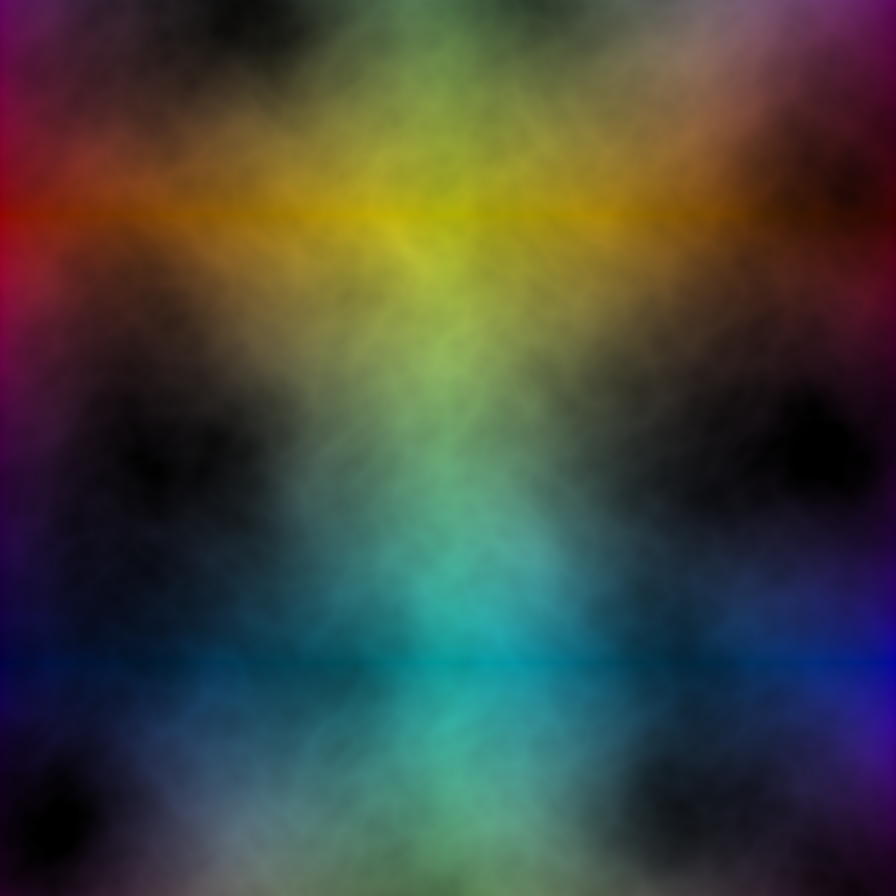
Write a three.js fragment shader that draws this background.

```glsl
// Dark nebula with a spectral cross of yellow and cyan light, veined by cellular noise.
varying vec2 vUv;

#define WARM_LINE 0.76      // height where blue vanishes
#define HUE_CURVE 0.6       // falloff of each colour channel
#define BASE_LIGHT 0.75     // brightness outside the dark clouds
#define VEIN_STRENGTH 0.24  // contrast of the cellular veins
#define VEIN_SCALE 6.0      // cells across the canvas, first octave
#define VEIN_OCTAVES 4
#define WARP 0.012          // bending of the veins

vec2 hash2(vec2 cell) {
  vec3 q = fract(cell.xyx * vec3(0.1031, 0.103, 0.0973));
  q += dot(q, q.yzx + 33.33);
  return fract((q.xx + q.yz) * q.zy);
}

// Distance to the nearest scattered point: bright along cell borders
float cellular(vec2 p) {
  vec2 cell = floor(p);
  vec2 local = fract(p);
  float nearest = 4.0;
  for (int j = -1; j <= 1; j++) {
    for (int i = -1; i <= 1; i++) {
      vec2 offset = vec2(float(i), float(j));
      vec2 delta = offset + hash2(cell + offset) - local;
      nearest = min(nearest, dot(delta, delta));
    }
  }
  return sqrt(nearest);
}

float veins(vec2 p) {
  float sum = 0.0;
  float weight = 0.5;
  p = p * VEIN_SCALE + 3.7;
  for (int i = 0; i < VEIN_OCTAVES; i++) {
    sum += weight * (cellular(p) - 0.48);
    p = mat2(0.8, 0.6, -0.6, 0.8) * p * 2.0 + 5.3;
    weight *= 0.6;
  }
  return sum;
}

// Light left after passing a soft round cloud
float cloud(vec2 p, vec2 center, float radius, float depth) {
  vec2 d = (p - center) / radius;
  return 1.0 - depth * exp(-dot(d, d));
}

// Red against blue by height, green by closeness to the middle column
vec3 spectrum(vec2 p) {
  float blue = 1.0 - abs(1.0 - 2.0 * abs(p.y - WARM_LINE));
  float green = 1.0 - abs(2.0 * p.x - 1.0);
  return pow(clamp(vec3(1.0 - blue, green, blue), 0.0001, 1.0), vec3(HUE_CURVE));
}

float cloudLight(vec2 p) {
  float light = BASE_LIGHT;
  // Upper clouds
  light *= cloud(p, vec2(0.25, 1.01), 0.16, 0.85);
  light *= cloud(p, vec2(0.58, 1.00), 0.14, 0.55);
  light *= cloud(p, vec2(0.10, 0.91), 0.13, 0.45);
  light *= cloud(p, vec2(0.98, 0.80), 0.17, 0.75);
  // Middle clouds
  light *= cloud(p, vec2(0.12, 0.62), 0.13, 0.50);
  light *= cloud(p, vec2(0.20, 0.46), 0.19, 0.85);
  light *= cloud(p, vec2(0.77, 0.54), 0.17, 0.75);
  light *= cloud(p, vec2(0.93, 0.47), 0.16, 0.95);
  // Lower clouds
  light *= cloud(p, vec2(0.07, 0.33), 0.17, 0.70);
  light *= cloud(p, vec2(0.36, 0.27), 0.12, 0.35);
  light *= cloud(p, vec2(0.73, 0.28), 0.11, 0.55);
  light *= cloud(p, vec2(0.06, 0.08), 0.16, 0.95);
  light *= cloud(p, vec2(0.79, 0.10), 0.13, 0.80);
  light *= cloud(p, vec2(0.45, -0.03), 0.15, 0.40);
  light *= cloud(p, vec2(0.97, 0.00), 0.14, 0.80);
  return light;
}

void main() {
  // Layered sines bend the clouds and veins a little
  vec2 bend = sin(vUv.yx * 17.0 + vec2(0.4, 2.1)) + 0.5 * sin(vUv.yx * 41.0 + vec2(1.7, 0.2));
  vec2 p = vUv + WARP * bend;

  float light = cloudLight(p) + VEIN_STRENGTH * veins(p);
  gl_FragColor = vec4(spectrum(vUv) * max(light, 0.0), 1.0);
}
```
